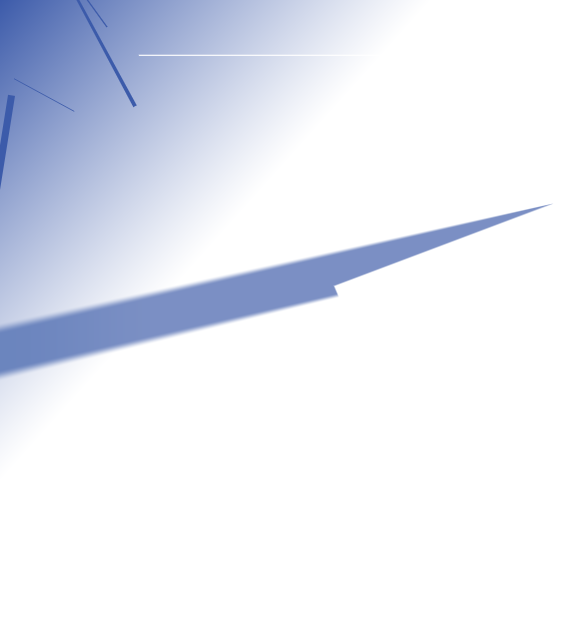
This background is drawn by a Shadertoy shader. Its source:

```glsl
// A white page with a blue glow fading diagonally from the top left corner,
// a long soft-edged blade crossing the middle, and a few thin strokes.
// Half-planes shape the blade; tapered segments draw the strokes.

#define DEEP_BLUE vec3(0.235, 0.355, 0.665)
#define BLADE_BLUE vec3(0.482, 0.562, 0.768)
#define BLADE_SHADE vec3(0.420, 0.520, 0.745)
#define GLOW_REACH vec2(0.675, 0.753)
#define GLOW_CURVE 1.1
#define BLADE_TIP vec2(0.8636, 0.6818)
#define NOTCH vec2(0.522, 0.5532)
#define SOFT_NEAR 0.009
#define SOFT_FAR 0.001

// Coverage of a tapered segment with flat ends; widths are half widths.
float stroke(vec2 p, vec2 a, vec2 b, float widthA, float widthB, float pixel) {
    vec2 axis = b - a;
    float len = length(axis);
    vec2 dir = axis / len;
    vec2 rel = p - a;
    float along = dot(rel, dir);
    float across = abs(dir.x * rel.y - dir.y * rel.x);
    float width = mix(widthA, widthB, clamp(along / len, 0.0, 1.0));
    float inside = min(width - across, min(along, len - along));
    return clamp(inside / pixel + 0.5, 0.0, 1.0);
}

// Soft half-plane: 1 where side is positive.
float cover(float side, float softness) {
    return smoothstep(-softness, softness, side);
}

// Broad shaft up to the notch, joined to a wedge that runs to the tip.
float blade(vec2 p, float pixel) {
    float softness = mix(SOFT_NEAR, SOFT_FAR, clamp(p.x / BLADE_TIP.x, 0.0, 1.0));
    softness = max(softness, 0.7 * pixel);
    float crisp = max(0.0018, 0.7 * pixel);

    float below = cover(BLADE_TIP.y + 0.2256 * (p.x - BLADE_TIP.x) - p.y, softness);
    float aboveShaft = cover(p.y - 0.413 - 0.237 * p.x, softness);
    float beforeNotch = cover(NOTCH.x + 0.42 * (NOTCH.y - p.y) - p.x, crisp);
    float aboveWedge = cover(p.y - BLADE_TIP.y - 0.3764 * (p.x - BLADE_TIP.x), crisp);
    float wedge = aboveWedge * step(NOTCH.x - 0.03, p.x);
    float beforeTip = cover(BLADE_TIP.x - p.x, crisp);

    return below * beforeTip * max(aboveShaft * beforeNotch, wedge);
}

void mainImage(out vec4 fragColor, in vec2 fragCoord) {
    // Canvas heights as units, origin at the lower left
    float pixel = 1.0 / iResolution.y;
    vec2 p = fragCoord * pixel;

    // Corner glow
    float fade = dot(vec2(p.x, 1.0 - p.y), 1.0 / GLOW_REACH);
    float glow = pow(clamp(1.0 - fade, 0.0, 1.0), GLOW_CURVE);
    vec3 color = mix(vec3(1.0), DEEP_BLUE, glow);

    // Dark strokes
    float ink = stroke(p, vec2(0.119, 1.005), vec2(0.211, 0.834), 0.002, 0.003, pixel);
    ink = max(ink, stroke(p, vec2(0.133, 1.005), vec2(0.167, 0.958), 0.001, 0.001, pixel));
    ink = max(ink, stroke(p, vec2(0.022, 0.877), vec2(0.116, 0.826), 0.0006, 0.0006, pixel));
    ink = max(ink, stroke(p, vec2(0.018, 0.851), vec2(-0.008, 0.688), 0.0055, 0.0055, pixel));
    color = mix(color, DEEP_BLUE, ink);

    // White rule
    float rule = stroke(p, vec2(0.217, 0.9136), vec2(0.6, 0.9136), 0.0009, 0.0009, pixel);
    color = mix(color, vec3(1.0), rule);

    // Blade, slightly darker towards the left
    vec3 bladeColor = mix(BLADE_SHADE, BLADE_BLUE, smoothstep(0.0, 0.26, p.x));
    color = mix(color, bladeColor, blade(p, pixel));

    fragColor = vec4(color, 1.0);
}
```
